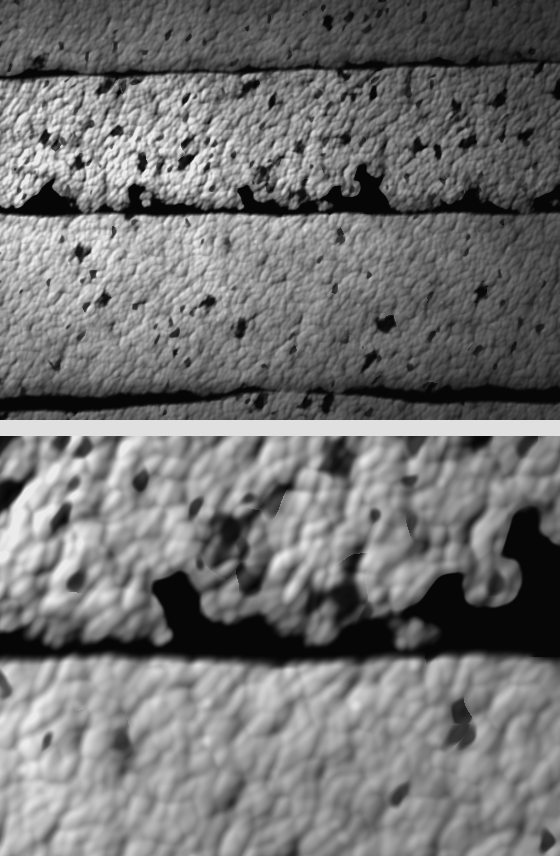
Top: the whole. Bottom: its middle third, enlarged.
This texture is drawn by a Shadertoy shader. Its source:

```glsl
const vec2 LIGHT_DIR = vec2(-0.8, 0.6);
const vec3 STONE_TINT = vec3(1.0);
const vec3 GAP_COLOR = vec3(0.025);

// Per seam: lower edge at the left, rise per unit x, thickness, bite height
const vec4 SEAMS[3] = vec4[3](
    vec4(0.018, 0.018, 0.038, 0.010),
    vec4(0.487, 0.003, 0.018, 0.085),
    vec4(0.812, 0.028, 0.007, 0.018));

vec2 hash2(vec2 p) {
    vec2 k = vec2(dot(p, vec2(127.1, 311.7)), dot(p, vec2(269.5, 183.3)));
    return fract(sin(k) * 43758.545);
}

// Cellular noise: nearest distance, random id, smoothly blended squared distance
vec3 cells(vec2 p) {
    vec2 base = floor(p);
    vec2 nearest = vec2(9.0, 0.0);
    float blend = 0.0;
    for (int j = -1; j <= 1; j++) {
        for (int i = -1; i <= 1; i++) {
            vec2 cell = base + vec2(i, j);
            float d = length(cell + hash2(cell) - p);
            blend += exp(-7.0 * d * d);
            if (d < nearest.x) nearest = vec2(d, hash2(cell + 37.0).x);
        }
    }
    return vec3(nearest, -log(blend + 0.0001) / 7.0);
}

vec2 warp(vec2 p, float freq, float amount) {
    vec2 a = sin(p.yx * freq + vec2(0.0, 1.7));
    vec2 b = sin(p.yx * freq * 2.3 + p * freq * 1.4 + a);
    return p + amount * (a + 0.6 * b);
}

// Pebbled height, near 0 in the creases and 1 on the tops
float relief(vec2 p) {
    vec2 q = warp(p, 31.0, 0.002);
    q.x -= 0.35 * q.y;
    float broad = cells(q * vec2(25.0, 20.0) + 8.7).z;
    float coarse = cells(q * vec2(52.0, 40.0)).z;
    float fine = cells(q * vec2(96.0, 78.0) + 5.3).z;
    return 0.9 - 0.45 * broad - 0.6 * coarse - 0.3 * fine;
}

// Ragged soft holes, leaning to the right
float pits(vec2 p, float scale, float density, float height) {
    vec2 q = warp(p, 60.0, 0.004);
    q.x -= 0.35 * q.y;
    vec3 c = cells(q * vec2(1.25, 0.85) * scale);
    float radius = 0.26 + 0.2 * fract(c.y * 17.0);
    float d = c.x + 0.5 * (height - 0.7);
    return step(1.0 - density, c.y) * smoothstep(radius, radius * 0.25, d);
}

// Tall and short notches along the underside of a layer
float notches(float x) {
    float comb = pow(0.5 + 0.5 * cos(25.2 * (x - 0.107)), 3.0);
    return comb * (0.6 + 0.4 * cos(8.4 * (x - 0.107))) * (0.55 + 0.5 * x);
}

float lamp(vec2 uv) {
    vec2 q = (uv - vec2(0.17, 0.51)) * vec2(1.55, 2.1);
    return 0.18 + 0.56 * exp(-dot(q, q));
}

void mainImage(out vec4 fragColor, in vec2 fragCoord) {
    vec2 uv = fragCoord / iResolution.xy;
    vec2 p = fragCoord / iResolution.y;
    float soft = max(0.006, 1.0 / iResolution.y);

    // The middle layer is the roughest
    float top = SEAMS[2].x + SEAMS[2].y * p.x;
    float aboveTop = smoothstep(-0.005, 0.005, p.y - top);
    float middle = smoothstep(0.0, 0.02, p.y - SEAMS[1].x) * (1.0 - aboveTop);

    // Grain lit from the upper left
    float height = relief(p);
    float slope = height - relief(p + LIGHT_DIR * 0.006);
    float contrast = mix(0.85, 1.3, middle);
    float tone = lamp(uv) * mix(1.0, 0.82, aboveTop);
    tone *= 1.0 + contrast * (1.1 * slope + 0.6 * (height - 0.66));

    // Broad stains and sparse bright grains
    vec2 stain = warp(p, 11.0, 0.06);
    tone *= 1.0 + 0.07 * sin(stain.x * 19.0 + 2.0 * sin(stain.y * 15.0));
    vec3 grain = cells(p * 60.0 + 11.0);
    tone += 0.2 * lamp(uv) * step(0.95, grain.y) * smoothstep(0.4, 0.0, grain.x);

    // Wear holes
    float holes = pits(p, 15.0, mix(0.08, 0.24, middle), height);
    holes = max(holes, 0.7 * pits(p + 3.1, 32.0, mix(0.12, 0.22, middle), height));
    tone *= 1.0 - 0.88 * holes;

    // Dark seams between the layers
    float chips = cells(warp(p, 40.0, 0.004) * 19.0 + 2.6).z - 0.16;
    float gap = 0.0;
    for (int i = 0; i < 3; i++) {
        vec4 s = SEAMS[i];
        float line = s.x + s.y * p.x + 0.003 * sin(p.x * 23.0 + float(i) * 2.0);
        float bulge = (p.x - 0.68) / 0.25;
        float hump = i == 0 ? 0.037 * exp(-bulge * bulge) : 0.0;
        float lower = line + hump + 0.006 * (height - 0.6);
        float ragged = (0.015 + 0.5 * s.w) * (chips + 0.5 * (0.66 - height));
        float bite = s.w * notches(p.x - 0.4 * (p.y - s.x) + 0.12 * chips);
        float upper = line + s.z + bite + ragged;
        float above = smoothstep(-soft, soft, p.y - lower);
        gap = max(gap, above * smoothstep(-soft, soft, upper - p.y));
        float overhang = above * smoothstep(0.045, 0.0, p.y - upper);
        tone *= 1.0 - 0.4 * overhang;
    }

    vec3 color = mix(STONE_TINT * clamp(tone, 0.02, 0.92), GAP_COLOR, gap);
    fragColor = vec4(color, 1.0);
}
```
